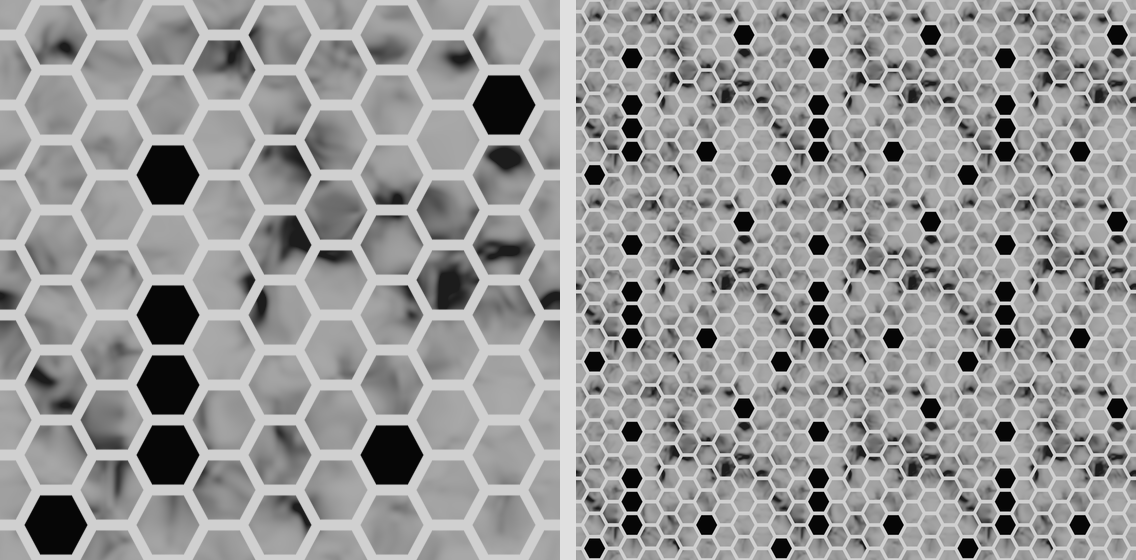
Left, the tile; right, the same tile 3 across and 3 down.
Write a three.js fragment shader that draws this pattern.

```glsl
varying vec2 vUv;

#define REPEATS vec2(5.0, 8.0)
#define MISSING_CELLS 7.0
#define LINE_HALF_WIDTH 0.078
#define EDGE_SOFTNESS 0.012
#define LINE_GRAY 0.815
#define CELL_GRAY 0.67
#define HOLE_GRAY 0.022
#define GRIME_FLOOR 0.11
#define GRIME_AMOUNT 0.09
#define GRIME_CONTRAST 6.2
#define GRIME_SCALE 11.0
#define WARP 0.045

float hash(vec2 p) {
  return fract(sin(dot(p, vec2(127.1, 311.7))) * 43758.5453);
}

// Value noise that wraps after a whole number of cells
float noise(vec2 uv, float cells) {
  vec2 p = uv * cells;
  vec2 i = floor(p);
  vec2 f = fract(p);
  f = f * f * (3.0 - 2.0 * f);
  vec2 lo = floor(mod(i + 0.5, cells));
  vec2 hi = floor(mod(i + 1.5, cells));
  return mix(mix(hash(lo), hash(vec2(hi.x, lo.y)), f.x),
             mix(hash(vec2(lo.x, hi.y)), hash(hi), f.x), f.y);
}

// Cloudy stains, bent into curls by a second noise
float grime(vec2 uv) {
  vec2 bend = vec2(noise(uv + 0.37, 17.0), noise(uv + 0.71, 17.0)) - 0.5;
  vec2 q = uv + WARP * bend;
  return 0.52 * noise(q, GRIME_SCALE)
       + 0.30 * noise(q + 0.23, GRIME_SCALE * 2.0)
       + 0.18 * noise(q + 0.59, GRIME_SCALE * 4.0);
}

// Hexagon metric with flat top and bottom; cell borders lie at 0.5
float hexDistance(vec2 p) {
  p = abs(p) * vec2(sqrt(3.0), 1.0);
  return max(p.y, 0.5 * p.y + 0.5 * sqrt(3.0) * p.x);
}

// 1.0 for the cells with the lowest hashes, so the number of holes is exact
float isMissing(vec2 cell) {
  float own = hash(cell + 3.0);
  float rank = 0.0;
  for (float y = 0.0; y < REPEATS.y; y++) {
    for (float x = 0.0; x < REPEATS.x; x++) {
      rank += hash(vec2(x, y) + 3.0) < own ? 1.0 : 0.0;
    }
  }
  return rank < MISSING_CELLS ? 1.0 : 0.0;
}

void main() {
  // Two interleaved grids of hexagons
  vec2 grid = vUv * REPEATS;
  float centred = hexDistance(fract(grid) - 0.5);
  float shifted = hexDistance(fract(grid + 0.5) - 0.5);
  float d = min(centred, shifted);

  // Stained cell surface
  float stain = GRIME_AMOUNT * exp(GRIME_CONTRAST * (grime(vUv) - 0.5));
  float gray = max(CELL_GRAY - stain, GRIME_FLOOR);

  // Holes occur in the centred grid only
  if (centred < shifted) gray = mix(gray, HOLE_GRAY, isMissing(floor(grid)));

  // Lines between the cells
  float line = smoothstep(-EDGE_SOFTNESS, EDGE_SOFTNESS, d - 0.5 + LINE_HALF_WIDTH);
  gray = mix(gray, LINE_GRAY, line);

  gl_FragColor = vec4(vec3(gray), 1.0);
}
```
